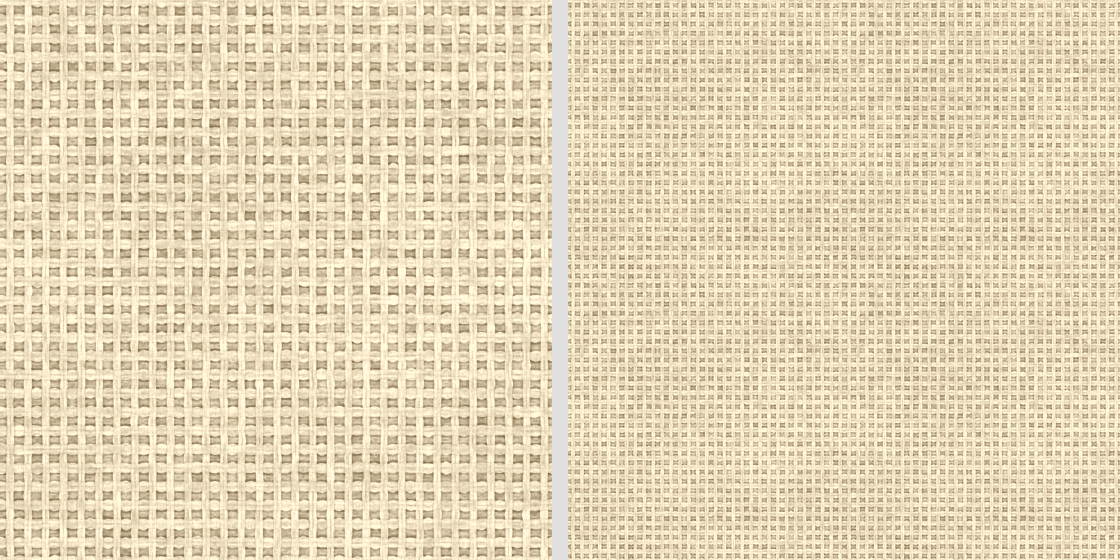
Left, the tile; right, the same tile 2 across and 2 down.
Write a Shadertoy shader that draws this texture.

```glsl
const vec2 REPEATS = vec2(31.0, 30.0);
const vec3 SHADOW = vec3(0.60, 0.525, 0.395);
const vec3 STRAW = vec3(1.0, 0.945, 0.825);

float hash(vec2 p) {
    vec3 q = fract(p.xyx * vec3(0.1031, 0.1030, 0.0973));
    q += dot(q, q.yzx + 33.33);
    return fract((q.x + q.y) * q.z);
}

// Value noise that wraps after a whole number of lattice cells
float noise(vec2 p, vec2 period, float seed) {
    vec2 i = floor(p), f = fract(p);
    f = f * f * (3.0 - 2.0 * f);
    vec2 a = mod(i, period) + seed, b = mod(i + 1.0, period) + seed;
    return mix(mix(hash(a), hash(vec2(b.x, a.y)), f.x),
               mix(hash(vec2(a.x, b.y)), hash(b), f.x), f.y);
}

// Noise in weave units, with whole lattice cells per repeat
float grain(vec2 g, vec2 density, float seed) {
    return noise(g * density, REPEATS * density, seed);
}

// Tone of a pair of rounded strands lying side by side
float strandPair(float across, float halfWidth, float fibre, float tint) {
    float t = abs(across) / halfWidth;
    float bulge = abs(2.0 * t - 1.0);
    float groove = 1.0 - smoothstep(0.0, 0.4, t);
    return 0.98 - 0.1 * pow(bulge, 3.0) - 0.1 * groove
        + 0.4 * (fibre - 0.5) + 0.2 * (tint - 0.5);
}

void mainImage(out vec4 fragColor, in vec2 fragCoord) {
    vec2 uv = fragCoord / iResolution.xy;
    vec2 g = uv * REPEATS - vec2(0.07, 0.43);
    vec2 pixel = REPEATS / iResolution.xy;

    // Slight unevenness of a tight, straight weave
    vec2 wander = vec2(grain(g, vec2(1.0, 2.0), 11.0), grain(g, vec2(2.0, 1.0), 47.0)) - 0.5;
    g += 0.08 * wander;

    // Strips lie on half units, open pockets on whole units
    vec2 strip = fract(g) - 0.5;
    vec2 d = abs(fract(g + 0.5) - 0.5);
    vec2 cell = mod(floor(g), REPEATS);
    vec2 hole = mod(floor(g + 0.5), REPEATS);

    // Strands; the level pairs swell over each pocket and pinch its waist
    float swell = 1.0 - smoothstep(0.02, 0.25, d.x);
    float widthV = 0.21 + 0.07 * (grain(g, vec2(2.0, 3.0), 29.0) - 0.5);
    float widthH = 0.25 + 0.05 * swell + 0.08 * (grain(g, vec2(3.0, 2.0), 61.0) - 0.5);
    float toneV = strandPair(strip.x, widthV, grain(g, vec2(10.0, 2.0), 101.0), grain(g, vec2(2.0, 1.0), 19.0));
    float toneH = strandPair(strip.y, widthH, grain(g, vec2(2.0, 10.0), 151.0), grain(g, vec2(1.0, 2.0), 37.0));
    float maskV = 1.0 - smoothstep(-0.9, 0.9, (abs(strip.x) - widthV) / pixel.x);
    float maskH = 1.0 - smoothstep(-0.9, 0.9, (abs(strip.y) - widthH) / pixel.y);

    // Recessed pocket: tan waist, dark slits above and below, dark ends
    float lower = 1.0 - step(0.5, fract(g.y + 0.5));
    float slit = smoothstep(0.08, 0.19, d.y) * mix(0.15, 0.6, hash(hole + vec2(3.0 + 40.0 * lower, 71.0)));
    float ends = smoothstep(0.15, 0.27, d.x) * 0.22;
    float tone = 0.55 - slit - ends + 0.2 * (hash(hole + 131.0) - 0.5)
        + 0.45 * (grain(g, vec2(4.0, 10.0), 201.0) - 0.5);

    // Crossings interlock, the upright pair mostly showing
    float over = mix(0.4, 0.9, hash(cell + 17.0));
    float crossing = mix(toneH, toneV, over);
    tone = mix(tone, toneV + 0.02, maskV);
    tone = mix(tone, mix(toneH - 0.04, crossing, maskV), maskH);

    // Creases where the level pairs dive below the upright ones
    float crease = maskH * smoothstep(0.2, 0.27, d.x) * (1.0 - smoothstep(0.28, 0.36, d.x));
    float fold = maskV * smoothstep(0.15, 0.22, d.y) * (1.0 - smoothstep(0.23, 0.3, d.y));
    tone -= 0.2 * crease * over + 0.22 * fold * (1.0 - over);

    // Broad fading, mottling and fine fibre speckle
    tone += 0.1 * (noise(uv * vec2(3.0, 6.0), vec2(3.0, 6.0), 251.0) - 0.5);
    tone += 0.1 * (grain(g, vec2(5.0), 301.0) - 0.5);
    tone += 0.24 * (grain(g, vec2(12.0), 401.0) - 0.5);
    fragColor = vec4(mix(SHADOW, STRAW, clamp(tone, -0.15, 1.1)), 1.0);
}
```
